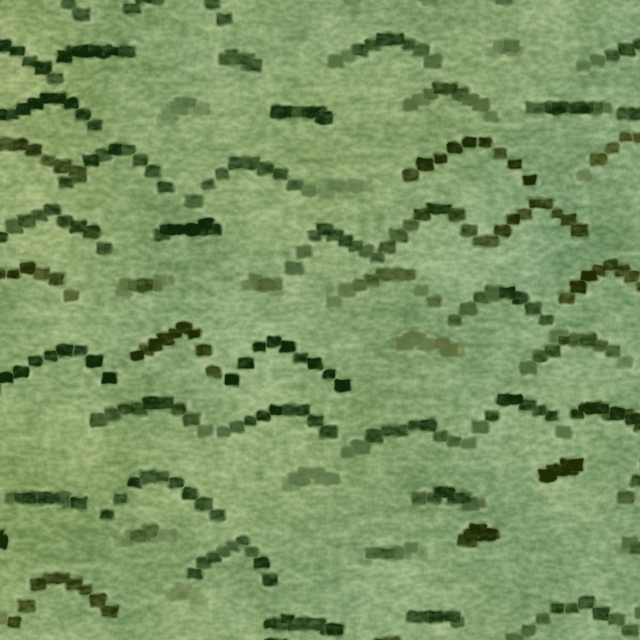
Write a Shadertoy shader that draws this pattern.

```glsl
// Staggered rows of dark, blocky arched tufts on a mottled sage-green ground.

// Ground
const vec3 SHADE_GREEN = vec3(0.42, 0.54, 0.34);
const vec3 SUNLIT_GREEN = vec3(0.63, 0.715, 0.515);
const vec3 WARM_TINT = vec3(0.035, 0.012, -0.025);
const float BROAD_MOTTLE = 0.60;
const float STREAK_MOTTLE = 0.50;
const float GRAIN_MOTTLE = 0.60;

// Tufts
const vec3 FADED_TUFT = vec3(0.29, 0.39, 0.22);
const vec3 DEEP_TUFT = vec3(0.06, 0.15, 0.03);
const vec3 BROWN_TINT = vec3(0.07, 0.02, -0.01);
const vec3 PALE_RIM = vec3(0.70, 0.75, 0.58);
const vec2 CELL = vec2(0.195, 0.098);
const vec2 JITTER = vec2(0.05, 0.026);
const vec2 BEAD_HALF = vec2(0.0135, 0.0102);
const float BEAD_ROUND = 0.005;
const int BEADS = 9;
const float STAIR = 0.0085;      // vertical snap of the beads
const float ARCH_SHARE = 0.56;   // the other tufts are short dashes
const float EDGE = 0.0035;
const float RIM_WIDTH = 0.013;
const float WOBBLE = 0.004;

const float TAU = 6.28318;

vec2 hash2(vec2 p) {
    uvec2 v = uvec2(ivec2(floor(p)) + 8192);
    v = v * 1664525u + 1013904223u;
    v.x += v.y * 1664525u;
    v.y += v.x * 1664525u;
    v ^= v >> 16u;
    v.x += v.y * 1664525u;
    v.y += v.x * 1664525u;
    v ^= v >> 16u;
    return vec2(v & 65535u) / 65535.0;
}

float cornerSlope(vec2 corner, vec2 offset) {
    float angle = TAU * hash2(corner).x;
    return dot(vec2(cos(angle), sin(angle)), offset);
}

float gradientNoise(vec2 p) {
    vec2 i = floor(p), f = p - i;
    vec2 u = f * f * f * (f * (f * 6.0 - 15.0) + 10.0);
    vec2 e = vec2(1.0, 0.0);
    float low = mix(cornerSlope(i, f), cornerSlope(i + e.xy, f - e.xy), u.x);
    float high = mix(cornerSlope(i + e.yx, f - e.yx), cornerSlope(i + e.xx, f - e.xx), u.x);
    return mix(low, high, u.y);
}

float roundedBox(vec2 p, vec2 halfSize, float radius) {
    vec2 q = abs(p) - halfSize + radius;
    return length(max(q, 0.0)) + min(max(q.x, q.y), 0.0) - radius;
}

// Adds one tuft: x = coverage, y = tone-weighted coverage, z = brownness, w = distance
void addTuft(vec2 p, vec2 cell, inout vec4 tuft) {
    vec2 place = hash2(cell), shape = hash2(cell + 301.0);
    vec2 bend = hash2(cell + 607.0), look = hash2(cell + 911.0);
    vec2 center = (cell + 0.5) * CELL + (place - 0.5) * 2.0 * JITTER;
    center.x += 0.5 * CELL.x * mod(cell.y, 2.0);

    bool arched = shape.x < ARCH_SHARE;
    float halfWidth = arched ? mix(0.058, 0.094, shape.y) : mix(0.018, 0.056, shape.y);
    float rise = arched ? mix(0.028, 0.068, bend.x) : 0.012 * bend.x;
    float lean = (bend.y - 0.5) * (arched ? 0.022 : 0.018);
    float peak = (look.x - 0.5) * 0.8;
    float strength = arched ? mix(0.72, 1.0, look.y) : mix(0.35, 1.0, look.y);

    for (int i = 0; i < BEADS; i++) {
        vec2 vary = hash2(cell * 16.0 + vec2(float(i), 2003.0));
        float t = 2.0 * float(i) / float(BEADS - 1) - 1.0;
        float fall = t < peak ? (peak - t) / (peak + 1.0) : (t - peak) / (1.0 - peak);
        float y = rise * (0.5 - pow(fall, 1.35)) + lean * t + (vary.y - 0.5) * 0.005;
        vec2 bead = center + vec2(t * halfWidth, floor(y / STAIR + 0.5) * STAIR);

        float d = roundedBox(p - bead, BEAD_HALF * mix(0.82, 1.1, vary.x), BEAD_ROUND);
        float cover = 1.0 - smoothstep(-EDGE, EDGE, d);
        float fade = 1.0 - 0.35 * abs(t) * step(0.5, place.x);
        float tone = strength * fade * mix(0.7, 1.05, vary.y);
        tuft.x = max(tuft.x, cover * smoothstep(0.1, 0.6, tone));
        tuft.y = max(tuft.y, cover * tone);
        tuft.z = max(tuft.z, cover * smoothstep(0.55, 1.0, place.y));
        tuft.w = min(tuft.w, d + 0.008 * (1.0 - strength));
    }
}

void mainImage(out vec4 fragColor, in vec2 fragCoord) {
    vec2 uv = fragCoord / iResolution.y;

    // Ground: broad patches, flat streaks and fine grain
    float broad = gradientNoise(uv * 4.5 + 3.7) + 0.5 * gradientNoise(uv * 11.0 + 9.1);
    float streak = gradientNoise(uv * vec2(22.0, 55.0) + 21.3);
    float grain = gradientNoise(uv * vec2(75.0, 125.0)) + 0.4 * gradientNoise(uv * 190.0);
    float light = 0.53 + BROAD_MOTTLE * broad + STREAK_MOTTLE * streak + GRAIN_MOTTLE * grain;
    vec3 color = mix(SHADE_GREEN, SUNLIT_GREEN, clamp(light, -0.1, 1.15));
    float warmth = 0.5 - uv.x + gradientNoise(uv * 3.0 + 40.0);
    color += WARM_TINT * clamp(warmth, -0.8, 0.8);

    // Tufts from the surrounding cells, with slightly ragged outlines
    vec2 ragged = uv + WOBBLE * vec2(gradientNoise(uv * 65.0 + 5.0), gradientNoise(uv * 65.0 + 77.0));
    vec2 home = floor(ragged / CELL);
    vec4 tuft = vec4(0.0, 0.0, 0.0, 1.0);
    for (int j = -1; j <= 1; j++)
        for (int i = -2; i <= 1; i++)
            addTuft(ragged, home + vec2(float(i), float(j)), tuft);

    // Broken pale rim, then the tuft body over it
    float rim = smoothstep(RIM_WIDTH, 0.002, tuft.w);
    rim *= smoothstep(-0.1, 0.45, gradientNoise(uv * vec2(55.0, 75.0) + 60.0));
    color = mix(color, PALE_RIM, 0.75 * rim);
    float depth = smoothstep(0.4, 1.0, tuft.y + 0.25 * grain + 0.15 * streak);
    vec3 body = mix(FADED_TUFT, DEEP_TUFT, depth) + BROWN_TINT * tuft.z;
    color = mix(color, body, tuft.x);

    fragColor = vec4(clamp(color, 0.0, 1.0), 1.0);
}
```
